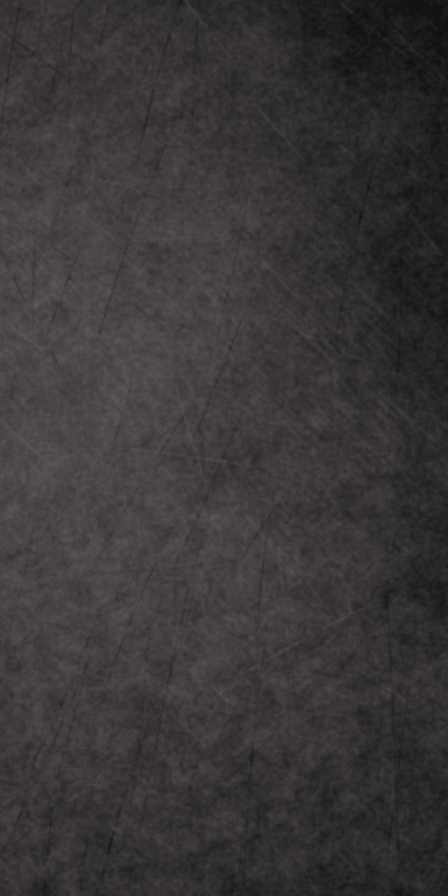
Write a Shadertoy shader that draws this texture.

```glsl
vec2 hash2(vec2 p) {
    vec3 q = fract(p.xyx * vec3(0.1031, 0.1030, 0.0973));
    q += dot(q, q.yzx + 33.33);
    return fract((q.xx + q.yz) * q.zy);
}

float gradDot(vec2 cell, vec2 offset) {
    float a = 6.2832 * hash2(cell).x;
    return dot(vec2(cos(a), sin(a)), offset);
}

float gradientNoise(vec2 p) {
    vec2 i = floor(p), f = fract(p);
    vec2 u = f * f * f * (f * (f * 6.0 - 15.0) + 10.0);
    vec2 e = vec2(1, 0);
    return mix(mix(gradDot(i, f), gradDot(i + e, f - e), u.x),
               mix(gradDot(i + e.yx, f - e.yx), gradDot(i + 1.0, f - 1.0), u.x), u.y);
}

float fbm(vec2 p) {
    float sum = 0.0, amp = 0.8;
    for (int i = 0; i < 4; i++) {
        sum += amp * gradientNoise(p);
        p = mat2(1.6, 1.2, -1.2, 1.6) * p + 17.3;
        amp *= 0.7;
    }
    return sum;
}

vec2 rotate(vec2 p, float a) {
    return vec2(cos(a) * p.x + sin(a) * p.y, cos(a) * p.y - sin(a) * p.x);
}

// Soft elliptical spot, 1 at its centre
float spot(vec2 p, vec2 centre, vec2 radius) {
    vec2 d = (p - centre) / radius;
    return exp(-dot(d, d));
}

// Faint, slightly bowed line that breaks up and fades at both ends
float scratch(vec2 p, vec2 centre, float angle, float halfLength, float bow, float width) {
    vec2 q = rotate(p - centre, angle);
    float d = (q.y + bow * q.x * q.x) / width;
    float ends = 1.0 - smoothstep(0.3, 1.0, abs(q.x) / halfLength);
    float wear = 0.6 + 1.1 * gradientNoise(vec2(q.x * 22.0, centre.x * 91.0));
    return exp(-d * d) * ends * clamp(wear, 0.0, 1.0);
}

void mainImage(out vec4 fragColor, in vec2 fragCoord) {
    vec2 p = fragCoord / iResolution.x;
    vec2 warped = p + 0.1 * vec2(fbm(p * 3.0), fbm(p * 3.0 + 40.0));

    // Broad light on the left, dark stains along the right
    float tone = mix(0.13, 0.292, spot(warped, vec2(0.18, 1.08), vec2(0.98, 1.13)));
    tone -= 0.085 * spot(warped, vec2(0.98, 1.38), vec2(0.36, 0.36));
    tone -= 0.085 * spot(warped, vec2(0.95, 2.0), vec2(0.52, 0.3));
    tone -= 0.075 * spot(warped, vec2(1.0, 0.76), vec2(0.18, 0.18));
    tone -= 0.03 * spot(warped, vec2(0.9, 0.0), vec2(0.5, 0.25));
    tone -= 0.03 * spot(warped, vec2(0.55, 0.98), vec2(0.13, 0.12));

    // Cloudy mottling, slanted and stronger toward the bottom
    float low = 1.0 - smoothstep(0.4, 1.2, p.y);
    vec2 slanted = rotate(warped, 0.4) * vec2(12.0, 20.0);
    tone += 0.03 * fbm(p * 5.0 + 9.0);
    tone += mix(0.028, 0.055, low) * fbm(slanted);

    // Small blotches and soft grain
    tone += 0.042 * fbm(p * 24.0 + 60.0);
    tone += 0.036 * gradientNoise(p * 70.0 + 5.0);
    tone += 0.026 * gradientNoise(p * 105.0 + 31.0);

    // Fine brushed streaks falling to the right, in broken patches
    vec2 brushed = rotate(p, -0.8 + 0.06 * gradientNoise(p * 4.0)) * vec2(13.0, 85.0);
    float brushArea = spot(warped, vec2(0.78, 1.2), vec2(0.3, 0.45));
    float patches = clamp(0.5 + 1.3 * gradientNoise(p * 9.0 + 70.0), 0.0, 1.0);
    tone += (0.012 + 0.045 * brushArea * patches) * gradientNoise(brushed);

    // Scratches: steep dark ones, diagonal pale ones, a few at any angle
    for (int i = 0; i < 44; i++) {
        float k = float(i);
        vec2 a = hash2(vec2(k, 3.7)), b = hash2(vec2(k, 21.4)), c = hash2(vec2(k, 52.9));
        vec2 spread = vec2(mix(a.x, a.x * a.x, 0.5), 2.0 * a.y);
        float steep = (i % 5 == 0) ? 3.14 * b.x : 1.15 + 0.4 * b.x;
        float dark = scratch(p, spread, steep, 0.12 + 0.35 * b.y,
                             0.5 * (c.x - 0.5), 0.0022 + 0.0014 * c.y);
        float diagonal = (i % 4 == 0) ? 3.14 * c.x : -0.95 + 0.4 * c.x;
        float pale = scratch(p, vec2(b.y, 2.0 * c.y), diagonal, 0.06 + 0.24 * a.x,
                             0.4 * (a.y - 0.5), 0.0022 + 0.0012 * b.x);
        tone -= (0.03 + 0.035 * c.x) * dark;
        tone += (0.025 + 0.03 * b.x) * pale;
    }

    // Scattered small scuffs and pits
    for (int i = 0; i < 40; i++) {
        vec2 a = hash2(vec2(float(i), 77.1)), b = hash2(vec2(float(i), 93.6));
        vec2 q = rotate(p - a * vec2(1, 2), 1.2 * (b.x - 0.6));
        q += 0.014 * vec2(gradientNoise(p * 45.0), gradientNoise(p * 45.0 + 30.0));
        float mark = spot(q, vec2(0), vec2(0.007 + 0.016 * b.y, 0.005 + 0.005 * b.x));
        tone += mark * (i % 3 == 0 ? -0.035 : 0.03);
    }

    // Warm mauve grey in the lights, neutral charcoal in the darks
    tone = clamp(tone, 0.07, 0.38);
    vec3 tint = mix(vec3(1), vec3(1.05, 0.97, 1.01), smoothstep(0.14, 0.23, tone));
    fragColor = vec4(tone * tint, 1.0);
}
```
